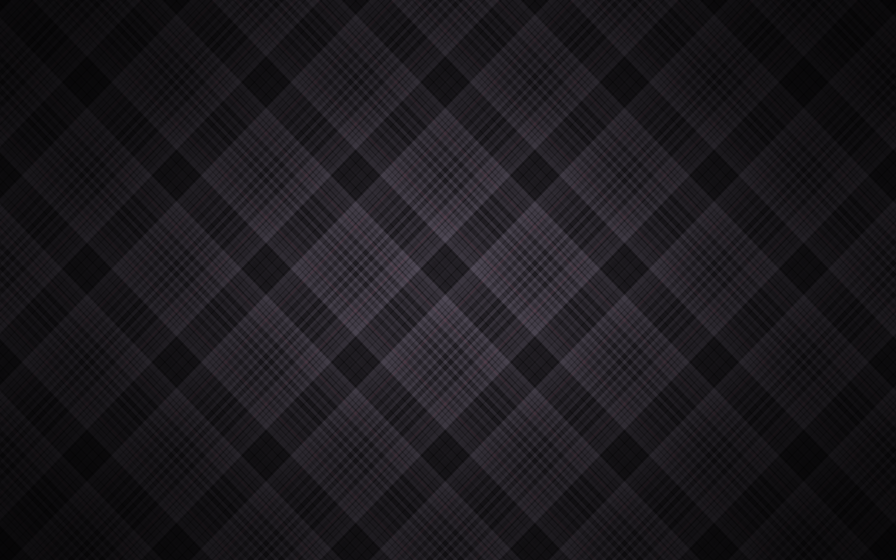
A Shadertoy shader for this pattern:

```glsl
// Dark plum tartan set on the diagonal, five repeats by three, dimmed toward the borders.

// Hash of one thread index, without sine
float hash(float n) {
    n = fract(n * 0.1031 + 0.17);
    n *= n + 33.33;
    return fract(n * (n + n));
}

// Box-filtered coverage of a stripe, x from its middle
float stripe(float x, float halfWidth, float px) {
    float h = 0.5 * px;
    return (clamp(x + halfWidth, -h, h) - clamp(x - halfWidth, -h, h)) / px;
}

// Colour added by one set of threads; the sett repeats every unit of t
vec3 sett(float t, float px) {
    float e = abs(fract(t) - 0.5);   // 0 in the light band, 0.5 in the dark band
    float tone = 0.076 + 0.082 * stripe(e, 0.36, px);

    // Dark bars crowding the middle of the light band, alternately bold and faint
    for (int i = 0; i < 4; i++) {
        float k = float(i);
        float bold = 1.0 - 0.35 * mod(k, 2.0);
        tone -= bold * (0.1 - 0.01 * k) * stripe(e - 0.03 - 0.056 * k, 0.009 + 0.009 * bold, px);
    }

    // Hairlines in the light margins
    for (int i = 0; i < 3; i++) {
        float k = float(i);
        tone -= (0.075 - 0.012 * k) * stripe(e - 0.243 - 0.036 * k, 0.0055, px);
    }

    // Pale selvage, then hairlines crossing the dark band
    tone += 0.016 * stripe(e - 0.345, 0.012, px);
    tone -= 0.04 * stripe(e - 0.373, 0.005, px);
    tone -= 0.035 * stripe(e - 0.435, 0.005, px);
    tone -= 0.035 * stripe(e - 0.500, 0.006, px);

    // Uneven threads, the same in every repeat
    tone += 0.024 * (hash(floor(fract(t) * 48.0)) - 0.5);

    // Faint red thread beside the outermost bar
    vec3 red = vec3(0.03, -0.012, -0.008) * stripe(e - 0.224, 0.006, px);
    return tone * vec3(0.925, 0.85, 1.0) + red;
}

void mainImage(out vec4 fragColor, in vec2 fragCoord) {
    vec2 uv = fragCoord / iResolution.xy;
    float px = length(vec2(5.0, 3.0) / iResolution.xy);

    // Diagonal axes: whole steps across the canvas keep the cloth seamless
    vec2 p = (uv - vec2(0.497, 0.52)) * vec2(5.0, 3.0);
    vec3 cloth = sett(p.x + p.y, px) + sett(p.x - p.y, px);

    // Periodic glow, brightest at the middle
    vec2 glow = 0.5 - 0.5 * cos(6.2831853 * uv);
    cloth *= mix(0.37, 1.0, glow.x) * mix(0.52, 1.0, glow.y);

    fragColor = vec4(max(cloth, 0.0), 1.0);
}
```
